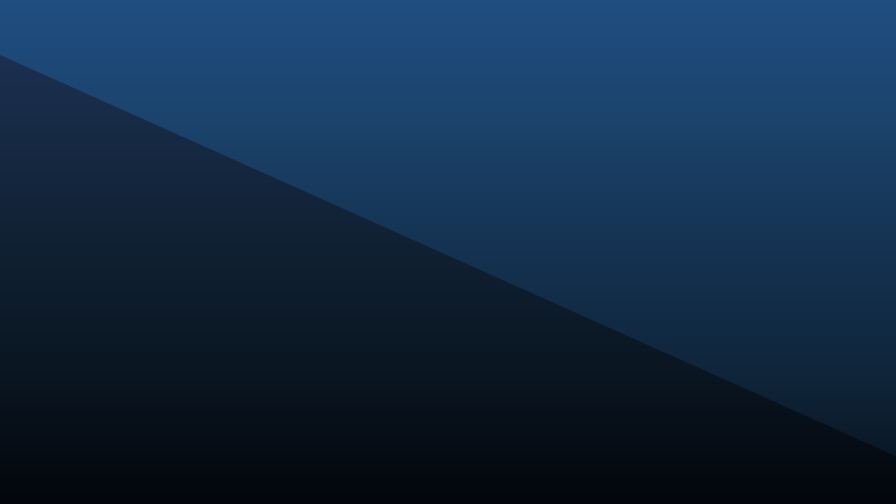
A WebGL 2 fragment shader for this background:

```glsl
#version 300 es
precision highp float;
// A dark blue backdrop split by one falling diagonal edge.
// Each side has its own vertical gradient of five evenly spaced stops;
// a signed distance to the edge blends the two sides smoothly.

uniform vec2 u_resolution;
out vec4 fragColor;

// Height of the edge at the left and right sides of the canvas
const float EDGE_LEFT = 0.891;
const float EDGE_RIGHT = 0.095;
const float EDGE_SOFTNESS = 0.75;

// Gradient stops, from the bottom to the top
const int STOPS = 5;
const vec3 SKY[STOPS] = vec3[](
    vec3(0.025, 0.060, 0.095), vec3(0.058, 0.142, 0.225),
    vec3(0.078, 0.195, 0.315), vec3(0.105, 0.260, 0.420),
    vec3(0.122, 0.305, 0.505));
const vec3 SLOPE[STOPS] = vec3[](
    vec3(0.008, 0.020, 0.045), vec3(0.036, 0.082, 0.125),
    vec3(0.060, 0.125, 0.195), vec3(0.090, 0.165, 0.270),
    vec3(0.125, 0.195, 0.350));

// Piecewise linear blend through evenly spaced stops
vec3 gradient(vec3 stops[STOPS], float height) {
    float position = clamp(height, 0.0, 1.0) * float(STOPS - 1);
    vec3 color = stops[0];
    for (int i = 1; i < STOPS; i++) {
        color = mix(color, stops[i], clamp(position - float(i - 1), 0.0, 1.0));
    }
    return color;
}

// Signed distance to the diagonal in canvas heights, positive above it
float edgeDistance(vec2 uv, float aspect) {
    float rise = EDGE_RIGHT - EDGE_LEFT;
    float above = uv.y - (EDGE_LEFT + rise * uv.x);
    return above / length(vec2(rise / aspect, 1.0));
}

void main() {
    vec2 uv = gl_FragCoord.xy / u_resolution;
    float aspect = u_resolution.x / u_resolution.y;
    float blur = EDGE_SOFTNESS / u_resolution.y;

    // Blend the lower slope into the upper sky across the edge
    float above = smoothstep(-blur, blur, edgeDistance(uv, aspect));
    vec3 color = mix(gradient(SLOPE, uv.y), gradient(SKY, uv.y), above);
    fragColor = vec4(color, 1.0);
}
```
